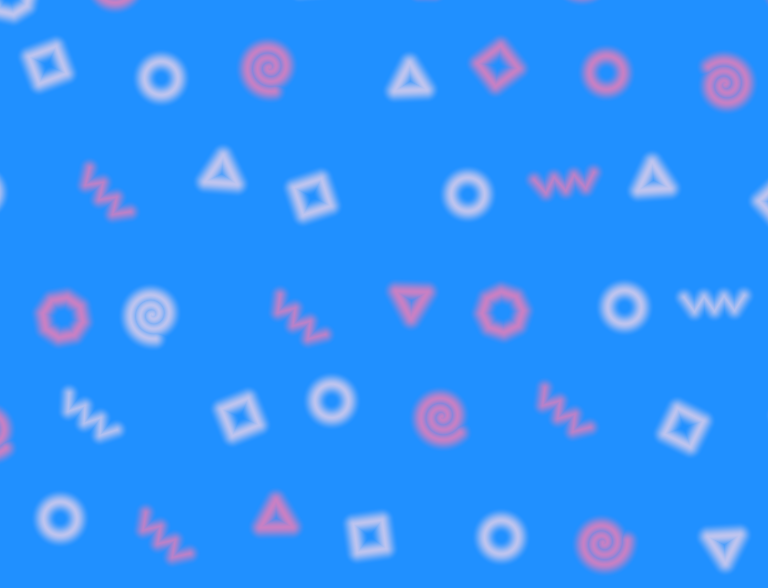
Give the GLSL for this pattern, as a WebGL 2 fragment shader.

```glsl
#version 300 es
precision highp float;

uniform vec2 u_resolution;
out vec4 fragColor;

const float TAU = 6.2831853;
const float CELL = 0.19;      // spacing of the shapes, in canvas heights
const float SOFTNESS = 0.012; // half width of the blurred edge
const vec3 SKY = vec3(0.125, 0.563, 1.0);
const vec3 PALE = vec3(0.75, 0.77, 0.935);
const vec3 PINK = vec3(0.79, 0.50, 0.765);

vec3 hash3(vec2 id) {
    vec3 h = fract(id.xyx * vec3(0.1031, 0.1030, 0.0973));
    h += dot(h, h.yxz + 33.33);
    return fract((h.xxy + h.yzz) * h.zyx);
}

vec2 rotate(vec2 p, float angle) {
    float c = cos(angle), s = sin(angle);
    return vec2(c * p.x + s * p.y, c * p.y - s * p.x);
}

// Distance functions: each returns the distance to a thin line
float circleLine(vec2 p, float radius) {
    return abs(length(p) - radius);
}

float polygonLine(vec2 p, float sides, float apothem) {
    float sector = TAU / sides;
    float angle = atan(p.x, -p.y);
    angle -= sector * round(angle / sector);
    vec2 q = length(p) * vec2(cos(angle), sin(angle));
    float halfSide = apothem * tan(0.5 * sector);
    return length(q - vec2(apothem, clamp(q.y, -halfSide, halfSide)));
}

float segmentLine(vec2 p, vec2 a, vec2 b) {
    vec2 ab = b - a;
    return length(p - a - ab * clamp(dot(p - a, ab) / dot(ab, ab), 0.0, 1.0));
}

float zigzagLine(vec2 p, float period, float amplitude) {
    float tooth = clamp(round(p.x / period), -1.0, 1.0);
    vec2 q = vec2(abs(p.x - tooth * period), p.y);
    return segmentLine(q, vec2(0.0, -amplitude), vec2(0.5 * period, amplitude));
}

float spiralLine(vec2 p, float pitch, float turns) {
    float r = length(p);
    float turn = fract(atan(p.y, p.x + 1e-6) / TAU);
    float arm = floor(r / pitch - turn + 0.5);
    arm = max(min(arm, floor(turns - turn)), 0.0);
    float endAngle = turns * TAU;
    vec2 tip = pitch * turns * vec2(cos(endAngle), sin(endAngle));
    float caps = min(r, length(p - tip));
    return min(abs(r - pitch * (arm + turn)), caps);
}

// Chooses a shape: x is the signed stroke distance, y its chance of pink
vec2 confetti(vec2 p, float kind, vec2 seed) {
    float spin = seed.x * TAU;
    if (kind < 0.18) return vec2(circleLine(p, 0.0285) - 0.0105, 0.15);
    if (kind < 0.31) return vec2(polygonLine(rotate(p, spin), 8.0, 0.032) - 0.011, 0.7);
    if (kind < 0.48) return vec2(polygonLine(rotate(p, spin), 4.0, 0.0245) - 0.0105, 0.2);
    if (kind < 0.65) {
        float flip = seed.y < 0.17 ? 0.5 * TAU : 0.0;
        vec2 q = rotate(p, flip + 0.2 * (seed.x - 0.5));
        return vec2(polygonLine(q, 3.0, 0.0155) - 0.0112, 0.17);
    }
    if (kind < 0.87) {
        float tilt = seed.y < 0.65 ? -0.8 : 0.2;
        vec2 q = rotate(p, tilt + 0.5 * (seed.x - 0.5));
        return vec2(zigzagLine(q, 0.034, 0.0125) - 0.0078, 0.45);
    }
    return vec2(spiralLine(rotate(p, spin), 0.017, 2.45) - 0.0103, 0.75);
}

void main() {
    vec2 p = gl_FragCoord.xy / u_resolution.y;
    vec3 color = SKY;
    float homeRow = floor(p.y / CELL);

    // Staggered, jittered grid: visit the shapes of the nearby cells
    for (int j = -1; j <= 1; j++) {
        float row = homeRow + float(j);
        float stagger = 0.5 * mod(row, 2.0);
        float homeColumn = floor(p.x / CELL - stagger);
        for (int i = -1; i <= 1; i++) {
            vec2 id = vec2(homeColumn + float(i), row);
            vec3 placing = hash3(id + 17.0);
            vec3 styling = hash3(id + 71.0);
            vec2 jitter = 0.42 * (placing.xy - 0.5);
            vec2 center = CELL * (id + 0.5 + vec2(stagger, 0.0) + jitter);

            // Even spread of the kinds over the grid
            float kind = fract(dot(id, vec2(0.7549, 0.5698)) + 0.1);
            vec2 shape = confetti(p - center, kind, styling.xy);
            vec3 ink = styling.z < shape.y ? PINK : PALE;
            color = mix(color, ink, smoothstep(SOFTNESS, -SOFTNESS, shape.x));
        }
    }
    fragColor = vec4(color, 1.0);
}
```
